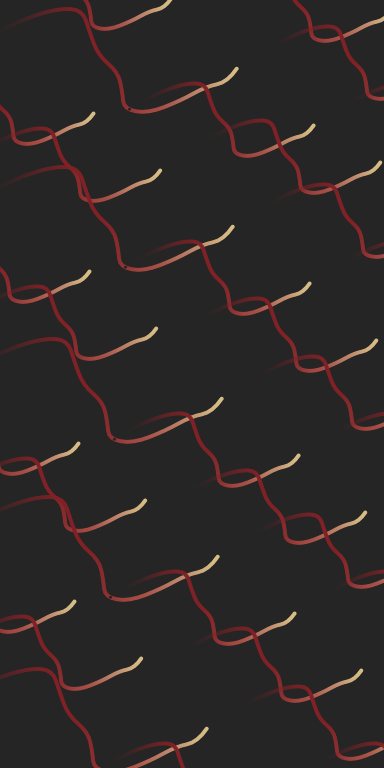
A Shadertoy shader for this pattern:

```glsl
// Staggered columns of wavy strands on charcoal, each fading in dark red and
// ending in a tan tip. One spline is repeated by column and row; the columns
// step downward, one of them holds larger strands, and the rows alternate.

// Control points relative to the tip, x right and y down.
const vec2 PATH[15] = vec2[15](
    vec2(-180, -20), vec2(-165, -27), vec2(-149, -35), vec2(-126, -42),
    vec2(-109, -41), vec2(-104, -25), vec2(-98, -9), vec2(-84, 3),
    vec2(-81, 17), vec2(-80, 29), vec2(-63, 32), vec2(-40, 23),
    vec2(-22, 13), vec2(-7, 10), vec2(6, -9));

vec2 nearestOnSegment(vec2 p, vec2 a, vec2 b) {
    vec2 ab = b - a;
    return a + ab * clamp(dot(p - a, ab) / dot(ab, ab), 0.0, 1.0);
}

// Nearest point of the smooth strand, as quadratic arcs between midpoints.
vec2 nearestOnStrand(vec2 p) {
    vec2 best = vec2(1e4);
    for (int i = 1; i < 14; i++) {
        vec2 start = 0.5 * (PATH[i - 1] + PATH[i]);
        vec2 end = 0.5 * (PATH[i] + PATH[i + 1]);
        vec2 previous = start;
        for (int j = 1; j <= 4; j++) {
            float t = float(j) / 4.0;
            vec2 next = mix(mix(start, PATH[i], t), mix(PATH[i], end, t), t);
            vec2 candidate = nearestOnSegment(p, previous, next);
            if (distance(p, candidate) < distance(p, best)) best = candidate;
            previous = next;
        }
    }
    return best;
}

// Red through rose to tan, s running from tail to tip.
vec3 strandColor(float s) {
    vec3 color = mix(vec3(0.50, 0.13, 0.15), vec3(0.64, 0.29, 0.26), smoothstep(0.48, 0.68, s));
    color = mix(color, vec3(0.76, 0.56, 0.44), smoothstep(0.66, 0.90, s));
    return mix(color, vec3(0.84, 0.74, 0.52), smoothstep(0.85, 1.0, s));
}

// Tip of a strand: three columns make one descending group.
vec2 tipPosition(float column, float row) {
    float group = floor((column + 1.0) / 3.0);
    float odd = mod(row, 2.0);
    vec2 tip = vec2(94.0 + 71.7 * column - 5.0 * sin(1.5708 * column),
                    113.0 + 57.0 * (column - 3.0 * group) + 12.0 * min(group, 1.0));
    tip += vec2(-7.5 * row + 3.5 * odd, 165.0 * row - 7.0 * odd);
    // One strand sits higher than its neighbours.
    if (column == 4.0 && row == 0.0) tip.y -= 20.0;
    return tip;
}

void mainImage(out vec4 fragColor, in vec2 fragCoord) {
    // The canvas is 768 units tall, measured from the top.
    float pixel = 768.0 / iResolution.y;
    vec2 p = vec2(fragCoord.x, iResolution.y - fragCoord.y) * pixel;
    vec3 color = vec3(0.145);

    for (int column = 0; column < 7; column++) {
        bool large = column == 2;
        float size = large ? 1.42 : 1.0;
        for (int row = -1; row < 5; row++) {
            vec2 q = (p - tipPosition(float(column), float(row))) / size;
            // Skip strands out of reach.
            if (abs(q.x + 88.0) > 98.0 || abs(q.y + 6.0) > 45.0) continue;

            vec2 nearest = nearestOnStrand(q);
            float d = distance(q, nearest) * size;
            float s = 1.0 + nearest.x / 180.0;
            float cover = 1.0 - smoothstep(1.95 - 0.6 * pixel, 1.95 + 0.6 * pixel, d);
            cover *= smoothstep(0.02, 0.43, s);
            // Small break at the bend of the large strands.
            if (large) cover *= smoothstep(0.9, 2.0, size * distance(q, vec2(-76.0, 29.0)));
            color = mix(color, strandColor(s), cover);
        }
    }
    fragColor = vec4(color, 1.0);
}
```
